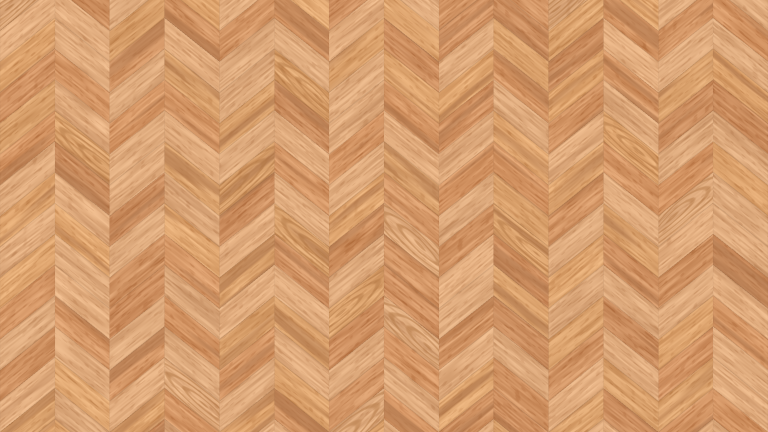
A WebGL 1 fragment shader for this texture:

```glsl
precision highp float;

uniform vec2 u_resolution;

float hash(vec2 p) {
  vec3 q = fract(vec3(p.xyx) * 0.1031);
  q += dot(q, q.yzx + 33.33);
  return fract((q.x + q.y) * q.z);
}

float noise(vec2 p) {
  vec2 cell = floor(p);
  vec2 f = fract(p);
  f = f * f * (3.0 - 2.0 * f);
  float low = mix(hash(cell), hash(cell + vec2(1.0, 0.0)), f.x);
  float high = mix(hash(cell + vec2(0.0, 1.0)), hash(cell + 1.0), f.x);
  return mix(low, high, f.y);
}

vec3 plankTone(float pick) {
  vec3 pale = vec3(0.88, 0.675, 0.495);
  vec3 honey = vec3(0.86, 0.635, 0.425);
  vec3 rose = vec3(0.825, 0.58, 0.39);
  vec3 brown = vec3(0.81, 0.565, 0.38);
  vec3 tone = mix(pale, honey, step(0.36, pick));
  tone = mix(tone, rose, step(0.64, pick));
  return mix(tone, brown, step(0.85, pick));
}

// Open arches, drawn out along the plank from one end
float cathedral(vec2 local, float seed, float wobble) {
  vec2 d = (local - vec2(0.1 + 0.3 * seed, 0.5)) * vec2(0.5, 1.0);
  d.y += (wobble - 0.5) * 0.25;
  float rings = 0.5 + 0.5 * sin(length(d) * 40.0 + wobble * 2.0);
  return smoothstep(0.5, 1.0, rings);
}

vec3 chevron(vec2 p) {
  // 14 columns by 14 rows on a 16:9 canvas, slanting alternately
  float x = p.x * 7.875;
  float column = floor(x);
  float along = fract(x);
  along = mix(along, 1.0 - along, mod(column, 2.0));
  float across = p.y * 14.0 - 1.42 * along;
  vec2 id = vec2(column, floor(across) + 20.0);
  vec2 local = vec2(along, fract(across));
  // Golden steps keep neighbouring planks unlike each other
  float shift = hash(vec2(column, 7.3)) + 0.3 * hash(id + 3.7);
  float pick = fract(id.y * 0.618 + shift);
  float seed = hash(id + 51.3);
  vec2 g = local + vec2(seed, pick) * 37.0;

  // Long streaks, fine straight fibres and short pores
  float bend = noise(g * vec2(1.2, 1.5));
  float streak = noise(vec2(g.x * 0.5, g.y * 3.2 + bend * 0.4));
  float fibre = noise(vec2(g.x * 1.0, g.y * 8.5 + bend * 0.8));
  float fine = noise(vec2(g.x * 3.0, g.y * 16.0 + bend));
  float pore = smoothstep(0.62, 0.92, noise(g * vec2(10.0, 20.0)));

  vec3 wood = plankTone(pick) * (0.985 + 0.03 * seed);
  float strength = mix(0.45, 1.0, smoothstep(0.3, 0.5, pick));
  wood += vec3(0.07, 0.085, 0.085) * (fibre - 0.47) * strength;
  wood += vec3(0.115, 0.13, 0.13) * (fine - 0.47);
  wood -= vec3(0.05, 0.06, 0.06) * pore;

  // Dark heartwood bands in the deeper planks
  float dark = smoothstep(0.62, 0.92, streak) * strength;
  wood = mix(wood, vec3(0.67, 0.45, 0.29), dark * 0.55);

  // A few planks show arched grain
  float figured = step(0.92, hash(id + 17.9)) * step(pick, 0.64);
  float arch = cathedral(local, seed, bend);
  wood = mix(wood, vec3(0.70, 0.47, 0.27), arch * figured * 0.5);

  // Faint joints between planks and columns
  float edgeRow = min(local.y, 1.0 - local.y);
  float edgeColumn = min(along, 1.0 - along);
  float joint = 1.0 - smoothstep(0.005, 0.035, edgeRow);
  joint = max(joint, 0.5 * (1.0 - smoothstep(0.002, 0.012, edgeColumn)));
  return wood * (1.0 - 0.08 * joint);
}

void main() {
  // Four samples per pixel smooth every edge
  vec3 color = vec3(0.0);
  for (int i = 0; i < 4; i++) {
    float k = float(i);
    vec2 offset = vec2(mod(k, 2.0), floor(k * 0.5)) * 0.5 - 0.25;
    color += chevron((gl_FragCoord.xy + offset) / u_resolution.y);
  }
  gl_FragColor = vec4(color * 0.25, 1.0);
}
```
